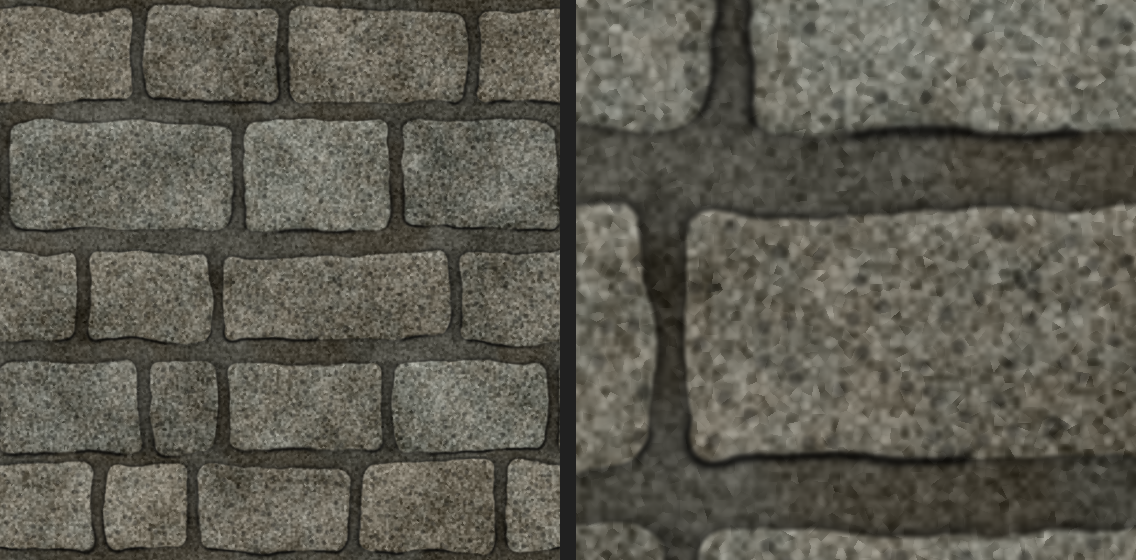
Left, the full canvas; right, a detail of the centre.
A WebGL 1 fragment shader for this texture:

```glsl
precision highp float;
// Weathered granite block wall: five courses of uneven stones in rough mortar.
// Each course has its own joints; a warped rounded-box distance shapes a stone,
// and periodic value and cellular noise give grain, so the tile wraps.

#define JOINT_HALF 0.0115
#define CORNER 0.020
#define EDGE_WARP 0.014
#define EDGE_CHIP 0.011
#define GRAIN_CELLS 150.0
#define GRAIN_AMOUNT 0.20
#define FINE_AMOUNT 0.20
#define MOTTLE_AMOUNT 0.26
#define CRACK_DARKNESS 0.62

uniform vec2 u_resolution;

const vec3 WARM_STONE = vec3(0.425, 0.402, 0.350);
const vec3 COOL_STONE = vec3(0.408, 0.414, 0.380);
const vec3 MORTAR = vec3(0.300, 0.295, 0.262);
const vec3 EARTH = vec3(0.255, 0.238, 0.195);

float hash(vec2 p) {
  vec3 q = fract(vec3(p.xyx) * 0.1031);
  q += dot(q, q.yzx + 33.33);
  return fract((q.x + q.y) * q.z);
}

// Value noise with n cells across the tile
float noise(vec2 p, float n) {
  p *= n;
  vec2 i = floor(p), f = fract(p);
  f = f * f * (3.0 - 2.0 * f);
  vec2 a = mod(i, n) + n, b = mod(i + 1.0, n) + n;
  return mix(mix(hash(a), hash(vec2(b.x, a.y)), f.x),
             mix(hash(vec2(a.x, b.y)), hash(b), f.x), f.y);
}

float fbm(vec2 p, float n) {
  float sum = 0.0, amp = 0.533;
  for (int i = 0; i < 4; i++) {
    sum += amp * noise(p, n);
    amp *= 0.5;
    n *= 2.0;
  }
  return sum;
}

// Cellular noise: x = distance to nearest point, y = random value of its cell
vec2 cells(vec2 p, float n) {
  p *= n;
  vec2 base = floor(p), best = vec2(9.0, 0.0);
  for (int y = -1; y <= 1; y++)
    for (int x = -1; x <= 1; x++) {
      vec2 c = base + vec2(float(x), float(y));
      vec2 k = mod(c, n);
      vec2 point = c + vec2(hash(k + 11.3), hash(k + 47.9));
      float dist = length(p - point);
      if (dist < best.x) best = vec2(dist, hash(k + 83.1));
    }
  return best;
}

// Centre height and half height of a course, counted from the top
vec2 course(float row) {
  if (row < 0.5) return vec2(0.902, 0.082);
  if (row < 1.5) return vec2(0.688, 0.097);
  if (row < 2.5) return vec2(0.469, 0.077);
  if (row < 3.5) return vec2(0.273, 0.079);
  return vec2(0.094, 0.080);
}

// Upright joints of a course; a three-stone course repeats its last one
vec4 joints(float row) {
  if (row < 0.5) return vec4(0.249, 0.506, 0.842, 0.842);
  if (row < 1.5) return vec4(0.010, 0.422, 0.706, 0.706);
  if (row < 2.5) return vec4(0.145, 0.387, 0.810, 0.810);
  if (row < 3.5) return vec4(0.260, 0.397, 0.695, 0.987);
  return vec4(0.176, 0.345, 0.634, 0.891);
}

void main() {
  vec2 uv = gl_FragCoord.xy / u_resolution;
  vec2 p = uv + EDGE_WARP * (vec2(noise(uv, 11.0), noise(uv, 13.0)) - 0.5);

  // Nearest course
  float row = 0.0, offsetY = 0.0, halfY = 0.0, nearest = 9.0;
  for (int i = 0; i < 5; i++) {
    vec2 c = course(float(i));
    float dy = fract(p.y - c.x + 0.5) - 0.5;
    if (abs(dy) - c.y < nearest) {
      nearest = abs(dy) - c.y;
      row = float(i); offsetY = dy; halfY = c.y;
    }
  }

  // Joints to the left and right bound the stone
  vec4 js = joints(row);
  float left = 1.0, right = 1.0, id = 0.0;
  for (int i = 0; i < 4; i++) {
    float toLeft = fract(p.x - js[i]);
    if (toLeft < left) { left = toLeft; id = js[i]; }
    right = min(right, fract(js[i] - p.x));
  }
  vec2 seed = vec2(floor(id * 1000.0), row * 17.0 + 5.0);
  vec2 q = vec2(0.5 * (left - right), offsetY);
  q.y += q.x * 0.05 * (hash(seed + 3.0) - 0.5) + 0.007 * (hash(seed + 7.0) - 0.5);
  vec2 size = vec2(0.5 * (left + right) - JOINT_HALF, halfY + 0.006 * (hash(seed) - 0.5));

  // Chipped rounded box
  vec2 e = abs(q) - size;
  vec2 r = e + CORNER;
  float d = length(max(r, 0.0)) + min(max(r.x, r.y), 0.0) - CORNER;
  d += EDGE_CHIP * (fbm(uv, 24.0) - 0.5);
  float stone = smoothstep(0.0022, -0.0022, d);

  // Grain shared by stone and mortar
  vec2 mineral = cells(uv, GRAIN_CELLS);
  float grain = GRAIN_AMOUNT * (mineral.y - 0.5) * smoothstep(0.9, 0.2, mineral.x);
  grain += FINE_AMOUNT * (noise(uv, 240.0) - 0.5);
  float mottle = fbm(uv, 14.0) - 0.5;

  // Stone face: own tint, mineral hue, lit top rim, shaded bottom, pits
  float warmth = 0.55 - 0.5 * mod(row, 2.0) + 0.5 * hash(seed + 19.0);
  warmth += 1.2 * (fbm(uv + 0.37, 40.0) - 0.5);
  vec3 face = mix(COOL_STONE, WARM_STONE, clamp(warmth, 0.0, 1.0));
  face *= 0.96 + 0.12 * hash(seed + 29.0);
  float rim = 1.0 - smoothstep(0.0, 0.022, -d);
  face += MOTTLE_AMOUNT * mottle + grain + 0.045 * rim * q.y / size.y;
  vec2 pit = cells(uv + 0.21, 64.0);
  face *= 1.0 - 0.28 * step(0.72, pit.y) * smoothstep(0.42, 0.12, pit.x);

  // Mortar: earthy patches, darker in upright joints and beside stones
  float upright = smoothstep(-0.01, 0.01, e.x - e.y);
  vec3 bed = mix(MORTAR, EARTH, smoothstep(0.4, 0.65, fbm(uv + 0.63, 9.0)));
  bed += 0.18 * mottle + 0.6 * grain;
  bed *= mix(1.0, 0.83, upright) * mix(0.76, 1.0, smoothstep(0.0, 0.010, d));

  // Broken dark crack, strongest under each stone
  float under = mix(0.3, 1.0, smoothstep(0.0, -0.03, q.y)) * mix(1.0, 0.6, upright);
  float broken = smoothstep(0.38, 0.6, noise(uv + 0.11, 26.0));
  float crack = exp(-pow((d - 0.0015) / 0.0032, 2.0)) * under * broken;

  vec3 color = mix(bed, face, stone) * (1.0 - CRACK_DARKNESS * crack);
  gl_FragColor = vec4(clamp(color, 0.0, 1.0), 1.0);
}
```
